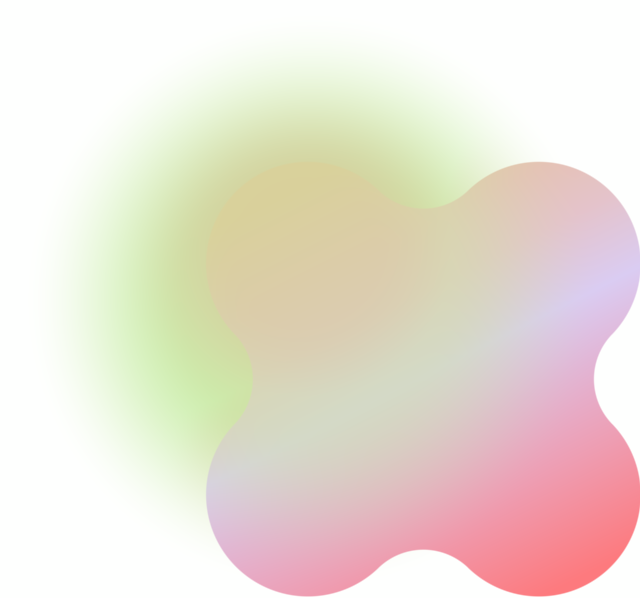
Reproduce this background procedurally as a Shadertoy shader.

```glsl
// A four-lobed clover with a pastel diagonal gradient, veiled by a soft green glow on white.

const vec3 PAPER = vec3(0.997, 1.0, 0.996);
const vec3 GREEN = vec3(0.80, 0.933, 0.675);
const vec3 KHAKI = vec3(0.831, 0.827, 0.627);

// Signed distance to four round lobes joined by concave fillets.
// spread: lobe offset per axis, lobeR: lobe radius, filletX: fillet centre, filletR: fillet radius.
float cloverDistance(vec2 p, float spread, float lobeR, float filletX, float filletR) {
    vec2 q = abs(p);
    q = vec2(max(q.x, q.y), min(q.x, q.y));
    vec2 lobe = vec2(spread);
    vec2 fillet = vec2(filletX, 0.0);
    vec2 seam = fillet - lobe;
    vec2 rel = q - lobe;
    bool innerSide = seam.x * rel.y - seam.y * rel.x < 0.0;
    return innerSide ? filletR - length(q - fillet) : length(rel) - lobeR;
}

// Soft disc: 1 within the inner radius, 0 beyond the outer one.
float softDisc(vec2 p, vec2 centre, float inner, float outer) {
    return 1.0 - smoothstep(inner, outer, length(p - centre));
}

// Linear blend towards a colour between two gradient stops.
vec3 blendStop(vec3 current, vec3 next, float from, float to, float t) {
    return mix(current, next, clamp((t - from) / (to - from), 0.0, 1.0));
}

// Ochre, rose, lavender, pink and coral along the diagonal.
vec3 cloverGradient(float t) {
    vec3 c = vec3(0.878, 0.804, 0.580);
    c = blendStop(c, vec3(0.898, 0.761, 0.714), -0.381, -0.227, t);
    c = blendStop(c, vec3(0.894, 0.765, 0.796), -0.227, -0.130, t);
    c = blendStop(c, vec3(0.855, 0.800, 0.949), -0.130, -0.004, t);
    c = blendStop(c, vec3(0.886, 0.710, 0.835), -0.004, 0.102, t);
    c = blendStop(c, vec3(0.933, 0.616, 0.698), 0.102, 0.233, t);
    return blendStop(c, vec3(0.992, 0.478, 0.494), 0.233, 0.413, t);
}

void mainImage(out vec4 fragColor, in vec2 fragCoord) {
    // Canvas height is one unit
    vec2 p = fragCoord / iResolution.y;
    float pixel = 1.0 / iResolution.y;

    // Clover silhouette
    vec2 centre = vec2(0.708, 0.366);
    vec2 local = p - centre;
    float dist = cloverDistance(local, 0.1932, 0.1702, 0.393, 0.1078);
    float inside = 1.0 - smoothstep(-pixel, pixel, dist);

    // Glow, warmer at its core and close to the clover
    float glow = softDisc(p, vec2(0.523, 0.498), 0.209, 0.488);
    float core = softDisc(p, vec2(0.509, 0.582), 0.112, 0.349);
    float rim = 0.4 * (1.0 - smoothstep(0.0, 0.085, dist));
    vec3 glowColor = mix(GREEN, KHAKI, max(core, rim));

    // The glow lies fully on the paper and thinly over the clover
    vec3 outer = mix(PAPER, glowColor, glow);
    vec3 fill = cloverGradient(dot(local, vec2(0.45, -0.89)));
    vec3 veiled = mix(fill, glowColor, 0.58 * glow);

    fragColor = vec4(mix(outer, veiled, inside), 1.0);
}
```
